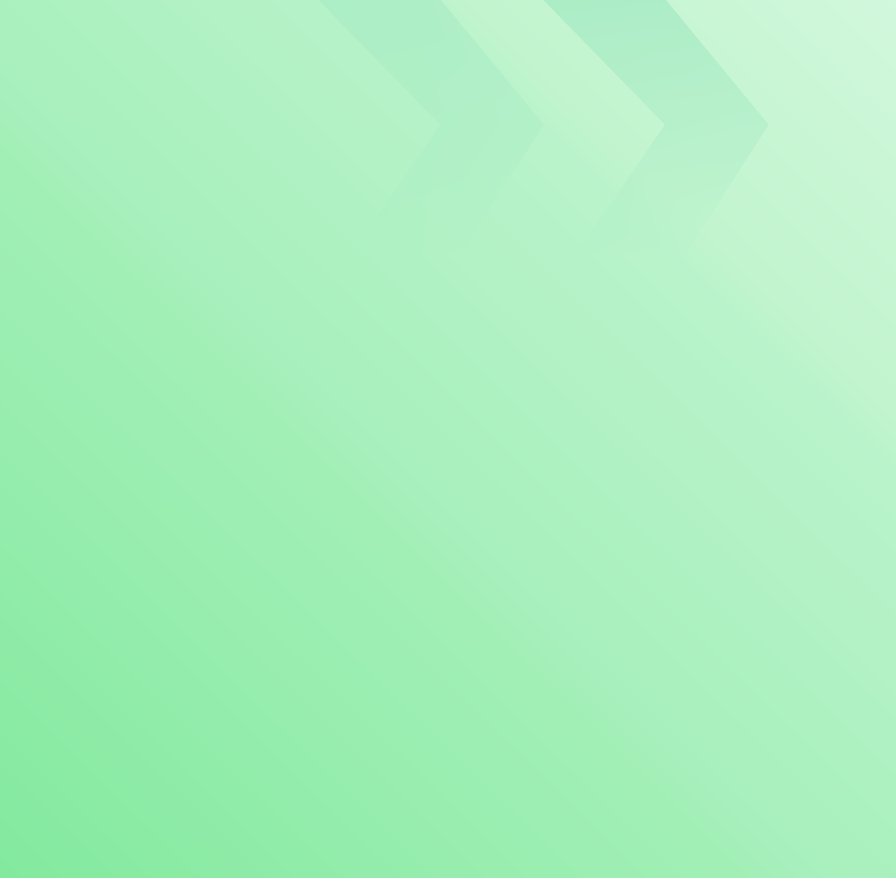
Give the GLSL for this background, as a Shadertoy shader.

```glsl
// Soft mint backdrop: a linear diagonal gradient with two faint tonal creases,
// and a pair of translucent chevrons pointing right that hang from the top edge
// and fade downwards. Each chevron is the span between two bent boundaries.

#define DEEP_MINT vec3(0.513, 0.915, 0.622)
#define PALE_MINT vec3(0.820, 0.970, 0.862)
#define CHEVRON_TINT vec3(0.645, 0.918, 0.765)
#define CHEVRON_COUNT 2
#define CHEVRON_STEP 0.251
#define CHEVRON_WIDTH 0.116
#define FIRST_TIP vec2(0.607, 0.858)
#define FADE_BOTTOM 0.71
#define CREASE_SOFTNESS 0.018

// Signed step around a gradient position that dies out on both sides
float crease(float t, float position) {
    float offset = t - position;
    float side = clamp(offset / CREASE_SOFTNESS, -1.0, 1.0);
    return side * exp(-9.0 * abs(offset));
}

// Diagonal gradient, cooler past the first crease and warmer past the second
vec3 mintGradient(float t) {
    vec3 color = mix(DEEP_MINT, PALE_MINT, t);
    color += vec3(0.006, -0.001, 0.011) * crease(t, 0.43);
    color += vec3(0.014, 0.003, 0.003) * crease(t, 0.745);
    return color;
}

// Horizontal position of a boundary that bends at its tip
float bentEdge(float tipX, float rise, float slopeAbove, float slopeBelow) {
    return tipX - max(rise, 0.0) * slopeAbove - max(-rise, 0.0) * slopeBelow;
}

// Smooth coverage of one chevron whose outer point is at tip
float chevron(vec2 uv, vec2 tip, float pixel) {
    float rise = uv.y - tip.y;
    float outer = bentEdge(tip.x, rise, 0.808, 0.63);
    float inner = bentEdge(tip.x - CHEVRON_WIDTH, rise, 0.955, 0.67);
    return smoothstep(-pixel, pixel, uv.x - inner)
         * smoothstep(-pixel, pixel, outer - uv.x);
}

void mainImage(out vec4 fragColor, in vec2 fragCoord) {
    vec2 uv = fragCoord / iResolution.xy;
    float pixel = 0.7 / iResolution.x;

    // Background
    vec3 color = mintGradient(0.5 * (uv.x + uv.y));

    // Chevrons, the right one stronger
    float fade = clamp((uv.y - FADE_BOTTOM) / (1.0 - FADE_BOTTOM), 0.0, 1.0);
    fade = pow(fade, 0.85);
    for (int i = 0; i < CHEVRON_COUNT; i++) {
        vec2 tip = FIRST_TIP + vec2(CHEVRON_STEP * float(i), 0.0);
        float opacity = 0.58 + 0.2 * float(i);
        color = mix(color, CHEVRON_TINT, opacity * fade * chevron(uv, tip, pixel));
    }

    fragColor = vec4(color, 1.0);
}
```
